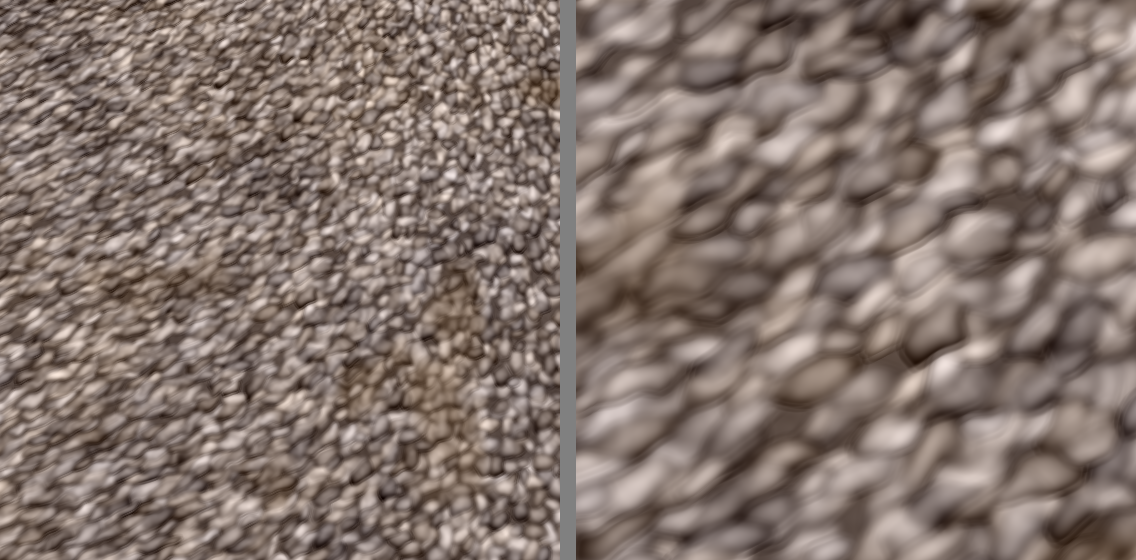
Left, the full canvas; right, a detail of the centre.
Write a Shadertoy shader that draws this texture.

```glsl
vec3 hash3(vec2 cell) {
    vec3 p = fract(cell.xyx * vec3(0.1031, 0.1030, 0.0973));
    p += dot(p, p.yxz + 33.33);
    return fract((p.xxy + p.yzz) * p.zyx);
}

vec3 noise3(vec2 p) {
    vec2 cell = floor(p), f = fract(p);
    f = f * f * (3.0 - 2.0 * f);
    vec3 low = mix(hash3(cell), hash3(cell + vec2(1, 0)), f.x);
    vec3 high = mix(hash3(cell + vec2(0, 1)), hash3(cell + vec2(1, 1)), f.x);
    return mix(low, high, f.y);
}

// Soft overlapping pebbles: x is brightness, y is a warm or cool tint
vec2 gravel(vec2 q, float side) {
    q += 0.4 * (noise3(q * 1.2).xy - 0.5);
    vec2 home = floor(q);
    vec2 sum = vec2(0.25, 0.0) * 0.35;
    float total = 0.35;
    for (int j = -2; j <= 2; j++) {
        for (int i = -2; i <= 2; i++) {
            vec2 cell = home + vec2(i, j);
            vec3 place = hash3(cell);
            vec3 look = hash3(cell + 71.7);
            vec2 offset = q - cell - place.xy;

            // Stones lie flatter and longer towards the left
            float angle = mix(0.50, 0.8, side) + (place.z - 0.5) * mix(0.5, 1.4, side);
            vec2 along = vec2(cos(angle), sin(angle));
            vec2 local = vec2(dot(offset, along), dot(offset, vec2(-along.y, along.x)));
            vec2 radii = mix(vec2(1.12, 0.44), vec2(0.80, 0.52), side);
            local /= radii * mix(0.65, 1.15, look.x);
            float d = length(local);

            float weight = smoothstep(1.35, 0.5, d) * exp(3.0 * look.y);
            float tone = 0.60 + 0.36 * (look.z - 0.5) - 0.27 * d * d;
            tone += 0.20 * dot(offset, vec2(-0.3, 0.95));
            sum += weight * vec2(tone, fract(look.z * 7.0 + look.x) - 0.5);
            total += weight;
        }
    }
    return sum / total;
}

void mainImage(out vec4 fragColor, in vec2 fragCoord) {
    vec2 p = fragCoord / iResolution.y;
    float side = smoothstep(0.2, 1.1, p.x);

    // Ground recedes towards the top
    float depth = 1.0 - 0.42 * p.y;
    vec2 q = 42.0 * vec2((p.x - 0.5) / depth, -log(depth) / 0.42);

    // Lens blur, averaged over a small tilted square
    vec2 stone = vec2(0.0);
    for (int i = 0; i < 4; i++) {
        vec2 corner = vec2(i & 1, i >> 1) - 0.5;
        stone += 0.25 * gravel(q + 0.2 * mat2(0.88, 0.48, -0.48, 0.88) * corner, side);
    }

    // Broad patches and fine grain
    vec3 patches = 0.65 * noise3(p * 6.0 + 3.1) + 0.35 * noise3(p * 15.0 + 8.4);
    vec3 grain = noise3(q * 3.0) - 0.5;
    float tone = stone.x + 0.14 * (patches.x - 0.5) + 0.03 * grain.x;
    tone = 0.503 + 1.22 * (tone - 0.385);

    vec3 color = tone - vec3(0.0, 0.06, 0.09);
    float warmth = 0.05 * stone.y + 0.05 * (patches.y - 0.5);
    color += warmth * vec3(0.4, 0.0, -0.7);

    // Bare earth showing through
    float earth = smoothstep(0.66, 0.86, patches.z) * mix(0.3, 0.75, p.x);
    color = mix(color, vec3(0.43, 0.34, 0.26) + 0.6 * (tone - 0.48), earth);
    fragColor = vec4(clamp(color, 0.0, 1.0), 1.0);
}
```
